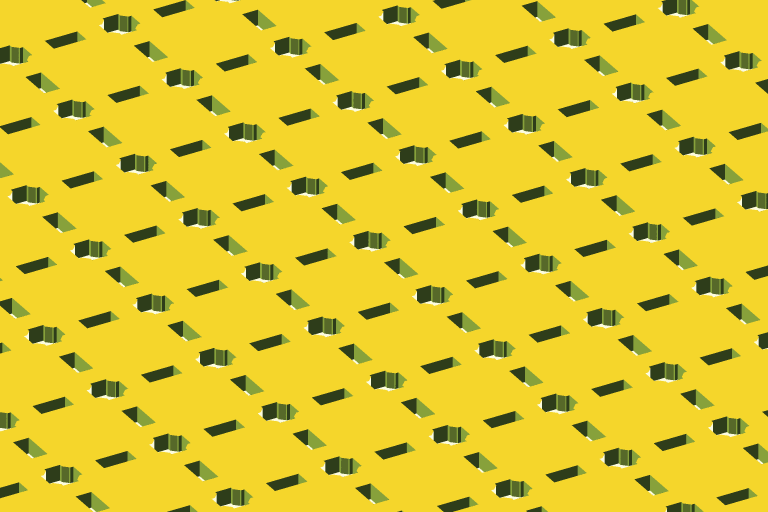
Write a Shadertoy shader that draws this pattern.

```glsl
const vec3 DARK = vec3(0.18, 0.24, 0.10);
const vec3 OLIVE = vec3(0.34, 0.41, 0.16);
const vec3 GREEN = vec3(0.53, 0.63, 0.23);
const vec3 PALE = vec3(0.99, 0.99, 0.87);
const vec3 YELLOW = vec3(0.96, 0.84, 0.17);

float box(vec2 p, vec2 halfSize) {
    vec2 d = abs(p) - halfSize;
    return max(d.x, d.y);
}

// Plus shape with its inner corners filled by a diagonal
float crossHole(vec2 p) {
    p = abs(p);
    float arms = min(p.x, p.y) - 0.0725;
    float fillet = (p.x + p.y - 0.195) * 0.7071;
    return max(max(p.x, p.y) - 0.15, min(arms, fillet));
}

vec2 cell(vec2 p) {
    return p - floor(p + 0.5);
}

// Crosses at lattice points, slots halfway along both axes
float holes(vec2 p) {
    float d = crossHole(cell(p));
    d = min(d, box(cell(p - vec2(0.5, 0.0)), vec2(0.15, 0.0725)));
    return min(d, box(cell(p - vec2(0.0, 0.5)), vec2(0.0725, 0.15)));
}

vec2 outwardNormal(vec2 p) {
    vec2 e = vec2(0.001, 0.0);
    return normalize(vec2(holes(p + e.xy) - holes(p - e.xy),
                          holes(p + e.yx) - holes(p - e.yx)) + 1e-6);
}

// Follow the slanted view ray down to a wall or the floor
vec3 shade(vec2 p) {
    if (holes(p) > 0.0) return YELLOW;

    vec2 viewDir = vec2(-0.866, 0.5);
    float depth = 0.25, travel = 0.0;
    for (int i = 0; i < 32; i++) {
        float gap = -holes(p + viewDir * travel);
        if (gap < 0.0003 || travel > depth) break;
        travel += gap;
    }
    if (travel > depth) return PALE;

    vec2 hit = p + viewDir * travel;
    vec2 local = cell(hit);
    bool inCross = length(local) < 0.25;
    if (inCross && local.y < -0.078) return PALE;

    // Wall tone depends on the direction it faces
    float facing = outwardNormal(hit).y;
    if (facing > 0.85) return GREEN;
    if (facing > 0.4) return local.y > 0.115 ? GREEN : OLIVE;
    return DARK;
}

void mainImage(out vec4 fragColor, in vec2 fragCoord) {
    // Lattice axes in units of canvas height
    mat2 toLattice = inverse(mat2(0.1222, -0.1059, 0.2117, 0.0613));
    vec2 origin = vec2(-0.0273, 0.0288);

    // Supersampled edges
    vec3 color = vec3(0.0);
    for (int y = -1; y <= 1; y++) {
        for (int x = -1; x <= 1; x++) {
            vec2 pos = fragCoord + vec2(x, y) / 3.0;
            vec2 p = (pos - 0.5 * iResolution.xy) / iResolution.y;
            color += shade(toLattice * (p - origin));
        }
    }
    fragColor = vec4(color / 9.0, 1.0);
}
```
